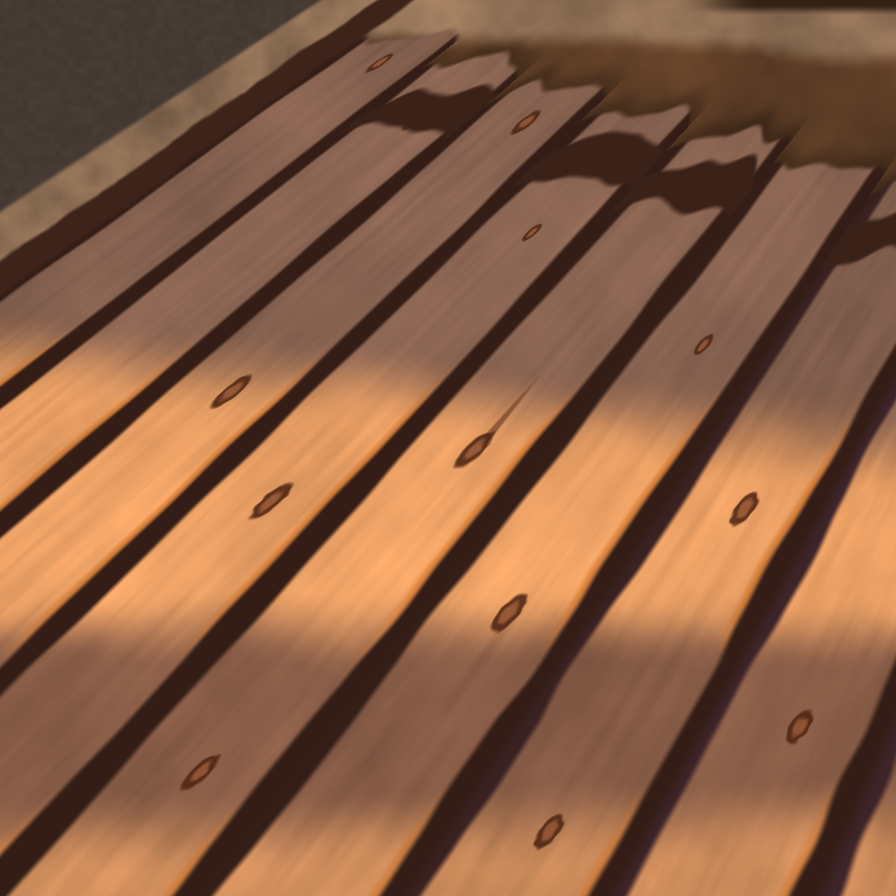
This texture is drawn by a three.js fragment shader. Its source:

```glsl
// Weathered timber slats running away in perspective, crossed by low sun.
// A fan mapping turns the canvas into slat number and height; gaps, knots,
// broken ends and a stone rim are then shaped in that space.
varying vec2 vUv;

const vec3 WOOD_SHADE = vec3(0.53, 0.385, 0.315);
const vec3 WOOD_LOW = vec3(0.53, 0.36, 0.275);
const vec3 WOOD_SUN = vec3(0.91, 0.62, 0.39);
const vec3 GAP_DARK = vec3(0.20, 0.115, 0.085);
const vec3 GAP_PURPLE = vec3(0.24, 0.14, 0.16);
const vec3 EDGE_GLOW = vec3(0.80, 0.42, 0.12);
const vec3 KNOT_RING = vec3(0.31, 0.15, 0.08);
const vec3 KNOT_CORE = vec3(0.56, 0.32, 0.19);
const vec3 EARTH = vec3(0.36, 0.235, 0.145);
const vec3 STONE = vec3(0.59, 0.46, 0.35);
const vec3 GROUND = vec3(0.27, 0.225, 0.20);

float hash(vec2 p) {
  return fract(sin(dot(p, vec2(12.9898, 78.233))) * 43758.5453);
}

float noise(vec2 p) {
  vec2 i = floor(p), f = fract(p);
  f = f * f * (3.0 - 2.0 * f);
  return mix(mix(hash(i), hash(i + vec2(1.0, 0.0)), f.x),
             mix(hash(i + vec2(0.0, 1.0)), hash(i + 1.0), f.x), f.y);
}

float fbm(vec2 p) {
  float sum = 0.0, amp = 0.5;
  for (int i = 0; i < 4; i++) {
    sum += amp * noise(p);
    p = p * 2.03 + 7.1;
    amp *= 0.5;
  }
  return sum;
}

// 1 inside |x| < r, with a soft edge
float band(float x, float r, float soft) {
  return 1.0 - smoothstep(r - soft, r + soft, abs(x));
}

// Sunlit amount: one broad band and a second at the foot
float sunlight(vec2 p, float h) {
  float drift = 0.06 * (fbm(p * 5.0) - 0.5);
  float top = 1.0 - smoothstep(-0.05, 0.055, h - 0.105 + 0.1 * p.x + drift);
  float foot = smoothstep(-0.25, -0.165, h + drift);
  float second = 1.0 - smoothstep(-0.50, -0.40, h + drift - 0.04 * p.x);
  return max(top * foot, 0.75 * second);
}

// Knots of one slat, spaced along its length
vec3 addKnots(vec3 col, float slat, float across, float h, float spacing) {
  float odd = mod(slat, 2.0);
  for (int i = -1; i <= 1; i++) {
    float row = float(i);
    float centre = 0.13 - 0.033 * slat - 0.03 * slat * odd + 0.33 * row - 0.03 * row * row;
    float size = (row > 0.5 ? 0.45 : 0.85) + 0.25 * hash(vec2(slat, row));
    if (slat < 1.5 && row < 0.5) size = 0.0;
    vec2 q = vec2((across - 0.53) * spacing, h - centre);
    float wobble = 0.25 * (noise(q * 150.0 + slat) - 0.5);
    float r = length(q / (vec2(0.012, 0.020) * max(size, 0.01))) + wobble;
    vec3 knot = mix(KNOT_CORE, KNOT_RING, smoothstep(0.35, 0.75, r));
    float mask = (1.0 - smoothstep(0.85, 1.15, r)) * step(0.1, size);
    // One long drying crack trails from its knot
    float crack = band(q.x - 0.003, 0.006 * (1.0 - q.y / 0.1), 0.002)
                * smoothstep(0.0, 0.01, q.y) * (1.0 - smoothstep(0.05, 0.1, q.y));
    crack *= step(abs(slat - 4.0), 0.5) * step(abs(row), 0.5);
    col = mix(col, KNOT_CORE * 0.8, 0.7 * crack);
    col = mix(col, knot, 0.9 * mask);
  }
  return col;
}

void main() {
  vec2 p = vUv;
  float h = p.y - 0.5;
  // Fan mapping: whole values of k lie on the gaps
  float spacing = 0.1706 - 0.122 * h;
  float k = (p.x + 0.242 - 1.402 * h) / spacing;
  float slat = floor(k), across = fract(k);
  float line = floor(k + 0.5), off = k - line;
  float sun = sunlight(p, h);
  float mottle = fbm(p * 9.0 + slat * 3.7) - 0.47;
  float grain = fbm(vec2(k * 14.0, h * 9.0)) - 0.47;

  // Slat faces
  vec3 shade = mix(WOOD_LOW, WOOD_SHADE, smoothstep(-0.25, 0.15, h));
  vec3 col = mix(shade, WOOD_SUN, sun);
  col *= 1.0 + 0.22 * mottle + 0.16 * grain + 0.09 * (hash(vec2(slat, 3.0)) - 0.5);
  col = addKnots(col, slat, across, h, spacing);

  // Gaps with worn edges and a warm lit lip on the left
  float worn = noise(vec2(line * 7.3, h * 16.0)) - 0.5;
  float halfGap = 0.09 + 0.003 * line + 0.045 * worn;
  float lip = band(off + halfGap + 0.02, 0.025, 0.03);
  col = mix(col, EDGE_GLOW, 0.65 * lip * sun);
  vec3 gapCol = mix(GAP_DARK, GAP_PURPLE, smoothstep(4.5, 7.0, line) * smoothstep(-0.02, 0.08, off));
  col = mix(col, gapCol, band(off, halfGap, 0.025));

  // Broken ends: earth beyond, dark breaks just below some of them
  float rough = noise(vec2(k * 5.0, 2.0)) - 0.5;
  float end = 0.462 - 0.028 * slat + 0.022 * rough - 0.25 * pow(abs(across - 0.5), 4.0);
  float broken = step(0.2, sin(2.2 * slat));
  float chip = band(h - end + 0.055 + 0.035 * rough, 0.008 + 0.024 * noise(vec2(k * 4.0, 9.0)), 0.004);
  col = mix(col, GAP_DARK * 1.15, broken * chip);
  vec3 back = EARTH * (0.8 + 0.45 * fbm(p * 12.0)) * mix(0.75, 1.0, smoothstep(0.0, 0.03, h - end));
  float ledge = smoothstep(-0.015, 0.015, h - 0.462 + 0.025 * p.x * p.x + 0.03 * (fbm(p * 14.0) - 0.5));
  back = mix(back, STONE * (0.75 + 0.5 * fbm(p * 16.0)), ledge);
  back = mix(back, EARTH * 0.55, smoothstep(0.482, 0.495, h) * smoothstep(0.75, 0.85, p.x));
  col = mix(col, back, smoothstep(-0.004, 0.004, h - end));

  // Left side: shadow slot, stone rim, then flat ground
  float side = k + 0.12 * (fbm(p * 18.0) - 0.5);
  col = mix(GAP_DARK * 1.2, col, smoothstep(-0.02, 0.06, side));
  col = mix(STONE * (0.7 + 0.5 * fbm(p * 22.0)), col, smoothstep(-0.39, -0.32, side));
  vec3 ground = GROUND * (0.94 + 0.12 * noise(p * 140.0));
  col = mix(ground, col, smoothstep(-0.97, -0.87, k));

  gl_FragColor = vec4(clamp(col, 0.0, 1.0), 1.0);
}
```
